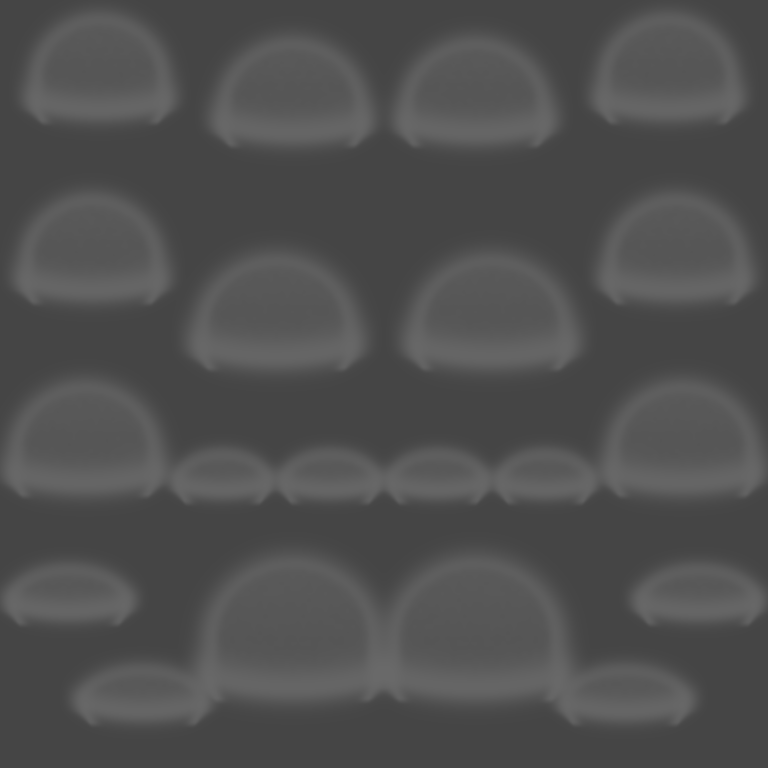
Reproduce this texture map procedurally as a Shadertoy shader.

```glsl
// A grey mask of twenty soft domed nail shapes, mirrored about the centre line.
// Each shape joins a graded fill, a glowing rim with two pointed lower tips,
// and a sagging bright band; overlapping lights are blended by screening.

#define BACKGROUND 0.271
#define LIGHT_RANGE 0.155
#define RIM_LEVEL 0.64
#define BAND_LEVEL 0.84
#define RIM_INNER 0.010
#define RIM_OUTER 0.018
#define BAND_SAG 0.13
#define TIP_DEPTH 0.019
#define GRAIN 0.035

const int NAIL_COUNT = 10;

// Left half of the sheet: centre x, band y, half width, dome height.
const vec4 NAILS[NAIL_COUNT] = vec4[](
    vec4(0.130, 0.857, 0.082, 0.120), vec4(0.381, 0.827, 0.088, 0.118),
    vec4(0.120, 0.622, 0.084, 0.120), vec4(0.360, 0.536, 0.095, 0.127),
    vec4(0.111, 0.371, 0.089, 0.127), vec4(0.290, 0.362, 0.056, 0.048),
    vec4(0.430, 0.362, 0.058, 0.048), vec4(0.090, 0.204, 0.072, 0.056),
    vec4(0.381, 0.105, 0.106, 0.164), vec4(0.186, 0.074, 0.075, 0.055));

float hash(vec2 p) {
    return fract(sin(dot(p, vec2(127.1, 311.7))) * 43758.55);
}

float noise(vec2 p) {
    vec2 i = floor(p), f = fract(p);
    f = f * f * (3.0 - 2.0 * f);
    return mix(mix(hash(i), hash(i + vec2(1, 0)), f.x),
               mix(hash(i + vec2(0, 1)), hash(i + vec2(1, 1)), f.x), f.y);
}

float bell(float x, float width) {
    return exp(-x * x / (width * width));
}

float screenBlend(float a, float b) {
    return 1.0 - (1.0 - a) * (1.0 - b);
}

// Approximate distance to an elliptical dome on straight sides, open below.
float domeDistance(vec2 p, float halfWidth, float height) {
    float rise = min(0.95 * halfWidth, 0.7 * height);
    vec2 radii = vec2(halfWidth, rise);
    vec2 q = vec2(p.x, max(p.y - height + rise, 0.0)) / radii;
    float k = length(q);
    float d = k * (k - 1.0) / max(length(q / radii), 0.001);
    return d + 0.5 * max(-p.y, 0.0);
}

float nailLight(vec2 p, float halfWidth, float height) {
    float d = domeDistance(p, halfWidth, height);
    float across = min(abs(p.x) / halfWidth, 1.4);
    float bandY = p.y - BAND_SAG * halfWidth * across * across;
    float size = clamp(halfWidth / 0.09, 0.72, 1.1);

    // Fill, brighter toward the top of the dome
    float fill = mix(0.34, 0.53, clamp(p.y / height, 0.0, 1.0));
    fill += GRAIN * (noise(p * 140.0) - 0.5);
    fill *= 1.0 - smoothstep(-0.008, 0.012, d);
    fill *= smoothstep(-0.020, 0.008, bandY);

    // Rim, soft outside and ending in tips below the band
    float outer = mix(0.005, RIM_OUTER, smoothstep(-0.020, 0.012, p.y));
    float rim = RIM_LEVEL * bell(d, d < 0.0 ? RIM_INNER : outer * size);
    rim *= smoothstep(-TIP_DEPTH - 0.004, -TIP_DEPTH + 0.006, p.y);
    rim *= mix(1.0, 0.72, smoothstep(0.3, 1.0, p.y / height));

    // Band, with faint wings past the sides
    float band = BAND_LEVEL * bell(bandY, (bandY > 0.0 ? 0.026 : 0.021) * size);
    band *= 1.0 - smoothstep(-0.012, 0.042 * size, d);

    return screenBlend(fill, screenBlend(rim, band) * (1.0 - 0.45 * fill));
}

void mainImage(out vec4 fragColor, in vec2 fragCoord) {
    vec2 uv = fragCoord / iResolution.xy;
    float light = 0.0;
    for (int side = 0; side < 2; side++) {
        vec2 p = vec2(side == 0 ? uv.x : 1.0 - uv.x, uv.y);
        for (int i = 0; i < NAIL_COUNT; i++) {
            vec4 nail = NAILS[i];
            light = screenBlend(light, nailLight(p - nail.xy, nail.z, nail.w));
        }
    }
    fragColor = vec4(vec3(BACKGROUND + LIGHT_RANGE * light), 1.0);
}
```
